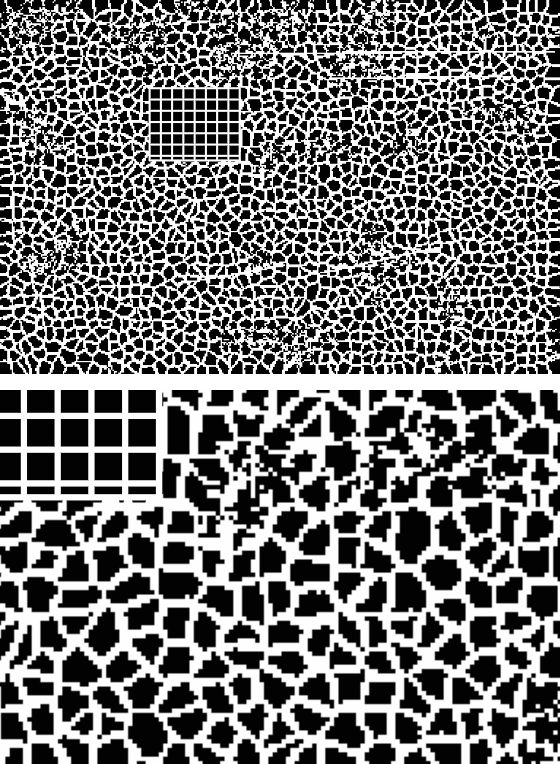
Top, the full canvas; bottom, a detail of the centre.
A Shadertoy shader for this pattern:

```glsl
const vec3 INK = vec3(0.008);
const vec3 PAPER = vec3(0.995);
const float RASTER = 256.0;     // stair steps per canvas height
const float CELL = 0.0293;      // mean grain spacing
const float HALF_WALL = 0.0040; // half thickness of a wall

vec2 hash22(vec2 p) {
    vec3 q = fract(p.xyx * vec3(0.1031, 0.1030, 0.0973));
    q += dot(q, q.yzx + 33.33);
    return fract((q.xx + q.yz) * q.zy);
}

// Smooth two-channel value noise
vec2 noise2(vec2 p) {
    vec2 i = floor(p), f = fract(p);
    f = f * f * (3.0 - 2.0 * f);
    return mix(mix(hash22(i), hash22(i + vec2(1, 0)), f.x),
               mix(hash22(i + vec2(0, 1)), hash22(i + vec2(1, 1)), f.x), f.y);
}

float segmentDistance(vec2 p, vec2 a, vec2 b) {
    vec2 ab = b - a;
    return length(p - a - ab * clamp(dot(p - a, ab) / dot(ab, ab), 0.0, 1.0));
}

float boxDistance(vec2 p, vec2 halfSize) {
    vec2 d = abs(p) - halfSize;
    return length(max(d, 0.0)) + min(max(d.x, d.y), 0.0);
}

// Distance to the nearest wall; seeds lie only inside the canvas
float wallDistance(vec2 p, float jitter, float dropRate, float aspect) {
    vec2 home = floor(p / CELL), near1 = vec2(9.0), near2 = vec2(9.0);
    float d1 = 1e3, d2 = 1e3;
    for (int y = -2; y <= 2; y++)
    for (int x = -2; x <= 2; x++) {
        vec2 id = home + vec2(x, y);
        vec2 seed = (id + 0.5 + jitter * (hash22(id + 71.0) - 0.5)) * CELL;
        bool outside = any(lessThan(seed, vec2(0.0))) || seed.x > aspect || seed.y > 1.0;
        if (outside || hash22(id + 313.0).x < dropRate) continue;
        vec2 toSeed = seed - p;
        float d = dot(toSeed, toSeed);
        if (d < d1) {
            d2 = d1; near2 = near1;
            d1 = d; near1 = toSeed;
        } else if (d < d2) {
            d2 = d; near2 = toSeed;
        }
    }
    return (d2 - d1) / (2.0 * length(near2 - near1) + 1e-5);
}

// Hard mask of walls, frayed clumps and a few long seams
float wallMask(vec2 p, float aspect) {
    float topBand = smoothstep(0.72, 1.0, p.y);
    float busy = smoothstep(0.66, 0.86, noise2(p * 10.0 + 4.0).x + 0.13 * topBand);
    vec2 ripple = (noise2(p * 75.0) - 0.5) * 0.006;
    vec2 fray = (noise2(p * 150.0 + 40.0) - 0.5) * 0.020 * busy;
    float d = wallDistance(p + ripple + fray, 0.82, 0.05, aspect);

    vec2 q = p + ripple * 0.4;
    float seam = segmentDistance(q, vec2(0.62, 0.857), vec2(1.48, 0.862));
    seam = min(seam, segmentDistance(q, vec2(0.88, 0.79), vec2(1.36, 0.795)));
    seam = min(seam, segmentDistance(q, vec2(0.47, 0.24), vec2(0.76, 0.29)));
    seam = min(seam, segmentDistance(q, vec2(0.86, 0.27), vec2(1.18, 0.34)));
    return step(min(d, seam + 0.0012), HALF_WALL);
}

// Stair-stepped mask with softened steps
float rasterMask(vec2 p, float aspect) {
    vec2 g = p * RASTER - 0.5;
    vec2 i = floor(g) + 0.5, w = smoothstep(0.24, 0.76, fract(g));
    float a = wallMask(i / RASTER, aspect);
    float b = wallMask((i + vec2(1, 0)) / RASTER, aspect);
    float c = wallMask((i + vec2(0, 1)) / RASTER, aspect);
    float d = wallMask((i + vec2(1, 1)) / RASTER, aspect);
    return mix(mix(a, b, w.x), mix(c, d, w.x), w.y);
}

// Square lattice counted from a corner
float latticeMask(vec2 p, float pitch, float halfLine, float soft) {
    vec2 d = abs(fract(p / pitch + 0.5) - 0.5) * pitch;
    return 1.0 - smoothstep(halfLine - soft, halfLine + soft, min(d.x, d.y));
}

void mainImage(out vec4 fragColor, in vec2 fragCoord) {
    vec2 p = fragCoord / iResolution.y;
    float aspect = iResolution.x / iResolution.y;
    float soft = 0.6 / iResolution.y;
    float wall = rasterMask(p, aspect);

    // Regular window: ruled lattice with a closed frame
    vec2 windowLow = vec2(0.400, 0.571), windowHigh = vec2(0.641, 0.764);
    float box = boxDistance(p - 0.5 * (windowLow + windowHigh), 0.5 * (windowHigh - windowLow));
    float ruled = latticeMask(p - vec2(windowLow.x, windowHigh.y), 0.0301, 0.0028, soft);
    float frame = 1.0 - smoothstep(0.0028 - soft, 0.0028 + soft, abs(box));
    wall = mix(wall, ruled, 1.0 - smoothstep(-soft, soft, box));
    wall = max(wall, frame);

    fragColor = vec4(mix(INK, PAPER, wall), 1.0);
}
```
